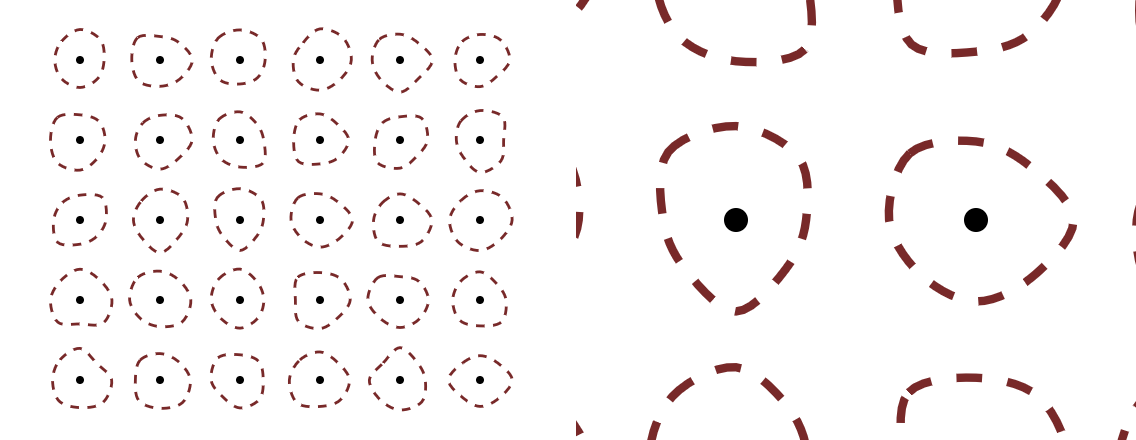
Left, the full canvas; right, a detail of the centre.
Write a Shadertoy shader that draws this pattern.

```glsl
const vec2 GRID = vec2(6.0, 5.0);       // repeats across and down
const float CELLS_PER_WIDTH = 7.0;      // canvas width in cells, margins included
const int KNOTS = 8;                    // control points of each loop
const int STEPS = 7;                    // straight pieces between two knots
const float RADIUS_MIN = 0.29;
const float RADIUS_MAX = 0.41;
const float START_ANGLE = 2.35619;      // loops start at the upper left
const float LINE_WIDTH = 0.035;
const float DASH_LENGTH = 0.107;
const float DASH_PERIOD = 0.213;
const float DOT_RADIUS = 0.05;
const vec3 PAPER = vec3(1.0);
const vec3 MAROON = vec3(0.47, 0.16, 0.16);
const vec3 DOT_COLOR = vec3(0.0);
const float TAU = 6.28319;

float hash(vec3 p) {
    p = fract(p * 0.1031 + 0.37);
    p += dot(p, p.zyx + 31.32);
    return fract((p.x + p.y) * p.z);
}

// Control point at a random radius, numbered clockwise
vec2 knot(vec2 cell, int k) {
    float radius = mix(RADIUS_MIN, RADIUS_MAX, hash(vec3(cell * 7.0, float(k) * 3.0) + 5.0));
    float angle = START_ANGLE - TAU * float(k) / float(KNOTS);
    return radius * vec2(cos(angle), sin(angle));
}

vec2 catmullRom(vec2 a, vec2 b, vec2 c, vec2 d, float t) {
    return b + 0.5 * t * (c - a + t * (2.0 * a - 5.0 * b + 4.0 * c - d
             + t * (3.0 * (b - c) + d - a)));
}

// Distance to the loop (x) and arc length at the nearest point (y)
vec2 loopDistance(vec2 p, vec2 cell) {
    vec2 knots[KNOTS];
    for (int k = 0; k < KNOTS; k++) knots[k] = knot(cell, k);

    vec2 nearest = vec2(1e3, 0.0);
    vec2 from = knots[0];
    float travelled = 0.0;
    for (int k = 0; k < KNOTS; k++) {
        vec2 a = knots[(k + KNOTS - 1) % KNOTS];
        vec2 b = knots[k];
        vec2 c = knots[(k + 1) % KNOTS];
        vec2 d = knots[(k + 2) % KNOTS];
        for (int i = 1; i <= STEPS; i++) {
            vec2 to = catmullRom(a, b, c, d, float(i) / float(STEPS));
            vec2 span = to - from;
            float len = length(span);
            float h = clamp(dot(p - from, span) / (len * len), 0.0, 1.0);
            float dist = length(p - from - h * span);
            if (dist < nearest.x) nearest = vec2(dist, travelled + h * len);
            travelled += len;
            from = to;
        }
    }
    return nearest;
}

// Signed distance along the line to the closest dash end
float dashDistance(float arc) {
    float halfPeriod = 0.5 * DASH_PERIOD;
    float offset = mod(arc - 0.5 * DASH_LENGTH + halfPeriod, DASH_PERIOD) - halfPeriod;
    return abs(offset) - 0.5 * DASH_LENGTH;
}

float coverage(float dist, float pixel) {
    return clamp(0.5 - dist / pixel, 0.0, 1.0);
}

void mainImage(out vec4 fragColor, in vec2 fragCoord) {
    float pixel = CELLS_PER_WIDTH / iResolution.x;
    vec2 gridPos = (fragCoord - 0.5 * iResolution.xy) * pixel + 0.5 * GRID;
    vec2 cell = floor(gridPos);
    vec2 p = fract(gridPos) - 0.5;
    vec3 color = PAPER;

    if (all(greaterThanEqual(cell, vec2(0.0))) && all(lessThan(cell, GRID))) {
        // Dashed wobbly loop
        vec2 loop = loopDistance(p, cell);
        float stroke = max(loop.x - 0.5 * LINE_WIDTH, dashDistance(loop.y));
        color = mix(color, MAROON, coverage(stroke, pixel));

        // Centre dot
        color = mix(color, DOT_COLOR, coverage(length(p) - DOT_RADIUS, pixel));
    }
    fragColor = vec4(color, 1.0);
}
```
